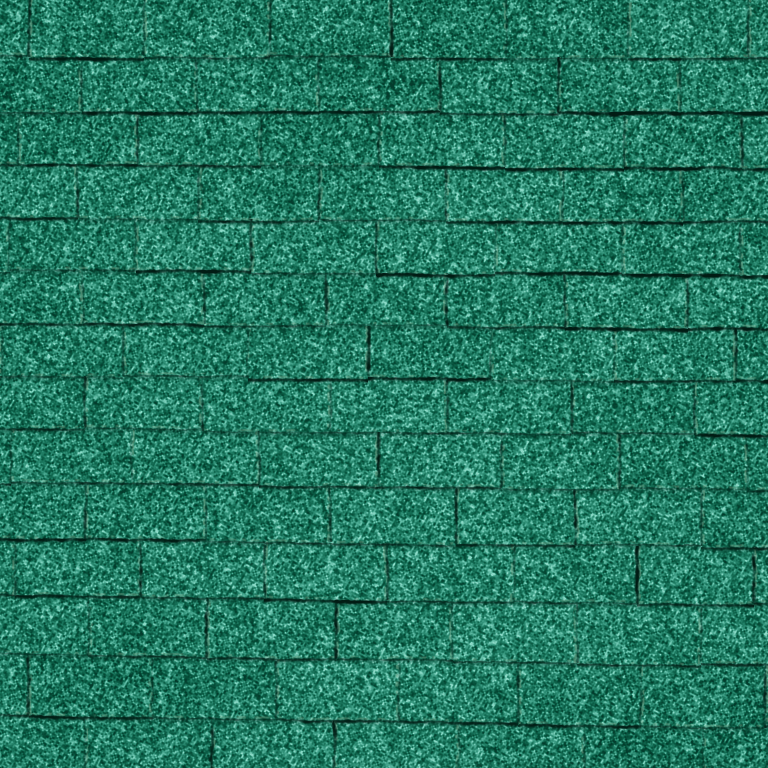
This texture is drawn by a WebGL 2 fragment shader. Its source:

```glsl
#version 300 es
precision highp float;
// Green asphalt shingles: fourteen half-bonded courses of tabs, slightly tilted.
// Each course has uneven shadow lines and worn joints, drawn as soft bands
// over layered value noise that stands for the mineral granules.

uniform vec2 u_resolution;
out vec4 outColor;

const vec3 GRANULE_DARK = vec3(0.01, 0.235, 0.175);
const vec3 GRANULE_LIGHT = vec3(0.40, 0.75, 0.665);
const vec3 SHADOW = vec3(0.005, 0.11, 0.08);
const vec3 WORN_EDGE = vec3(0.50, 0.68, 0.57);
const float COURSES = 14.0;

float hash(vec2 p) {
    vec3 q = fract(vec3(p.xyx) * 0.1031);
    q += dot(q, q.yzx + 33.33);
    return fract((q.x + q.y) * q.z);
}

float valueNoise(vec2 p) {
    vec2 i = floor(p), f = fract(p);
    f = f * f * (3.0 - 2.0 * f);
    return mix(mix(hash(i), hash(i + vec2(1, 0)), f.x),
               mix(hash(i + vec2(0, 1)), hash(i + vec2(1, 1)), f.x), f.y);
}

vec2 rotate(vec2 p, float angle) {
    float c = cos(angle), s = sin(angle);
    return vec2(c * p.x - s * p.y, s * p.x + c * p.y);
}

// Band between two limits, with separate softness at each one.
float band(float v, float lo, float hi, float softLo, float softHi) {
    return smoothstep(lo - softLo, lo + softLo, v) * (1.0 - smoothstep(hi - softHi, hi + softHi, v));
}

// Depth below the top at which a course begins; courses tighten mid-canvas.
float courseTop(float course) {
    float fromMiddle = course - 8.0;
    return course * (0.0698 + 0.000078 * fromMiddle * fromMiddle);
}

// Returns tab index, signed distance to the nearest joint, joint index.
vec3 locateTab(float x, float course) {
    bool odd = mod(course, 2.0) > 0.5;
    float start = odd ? 0.101 + 0.0011 * course : 0.004 + 0.0052 * abs(course - 6.0);
    float width = 0.157 + 0.0003 * course;
    float u = (x - start) / width;
    float joint = floor(u + 0.5);
    float offset = u - joint - 0.06 * (hash(vec2(joint + 20.0, course + 3.0)) - 0.5);
    return vec3(joint - step(offset, 0.0), offset * width, joint);
}

// Shadow (x) and worn rim (y) along the lower edge of the course above.
vec2 courseShadow(vec2 p, float course, float soft) {
    vec2 id = vec2(locateTab(p.x, course - 1.0).x + 40.0, course + 11.0);
    float lower = smoothstep(0.62, 0.85, p.y);
    float weight = hash(id) * mix(1.0, 0.75, lower);
    float grit = valueNoise(p * 260.0 + 3.0) - 0.5;
    float y = p.y - courseTop(course) - 0.004 * (hash(id + 57.0) - 0.5) + 0.0014 * grit;
    y += 0.0018 * (valueNoise(vec2(p.x * 30.0, course * 9.0)) - 0.5);
    float ragged = valueNoise(vec2(p.x * 75.0, course * 17.0));
    float thickness = mix(0.0014, 0.0042, weight) * mix(0.7, 1.2, ragged);
    float dark = band(y, -0.0006, thickness, soft + 0.0003, soft + 0.0012);
    dark *= mix(0.55, 1.1, weight) * mix(0.65, 1.15, ragged);
    float halo = 0.2 * band(y, -0.001, 0.005, 0.002, 0.003);
    float rim = band(y, -0.0040, -0.0012, soft, soft) * smoothstep(0.45, 0.8, valueNoise(p * 170.0));
    return vec2(clamp(max(dark, halo), 0.0, 1.0), rim * 0.4) * step(0.5, course);
}

// Shadow (x) and worn rim (y) of the vertical slot between tabs.
vec2 jointShadow(vec2 p, float course, float soft) {
    vec3 tab = locateTab(p.x, course);
    vec2 id = vec2(tab.z + 71.0, course + 29.0);
    float weight = hash(id);
    float grit = valueNoise(p * 260.0 + 8.0) - 0.5;
    float x = tab.y + 0.0022 * (valueNoise(vec2(p.y * 60.0, id.x * 5.0)) - 0.5) + 0.0016 * grit;
    float ragged = valueNoise(vec2(p.y * 120.0, id.x * 7.0 + course));
    float halfWidth = mix(0.0010, 0.0019, weight) * mix(0.7, 1.2, ragged);
    float dark = band(x, -halfWidth, halfWidth, soft + 0.0008, soft + 0.0008);
    dark *= mix(0.5, 0.95, weight) * mix(0.35, 1.15, ragged);
    float side = hash(id + 13.0) > 0.5 ? 1.0 : -1.0;
    float rim = band(x * side, 0.0014, 0.0042, soft, soft) * smoothstep(0.3, 0.7, valueNoise(p * 180.0 + 9.0));
    return vec2(min(dark, 1.0), rim * 0.5);
}

// Granule tone from 0 (dark) to 1 (light), with a tail of bright sparkles.
float granuleTone(vec2 p) {
    float fine = valueNoise(rotate(p, 0.5) * 430.0) - 0.5;
    float medium = valueNoise(rotate(p, 1.1) * 270.0 + 37.0) - 0.5;
    float clump = valueNoise(rotate(p, 0.8) * 90.0 + 11.0) - 0.5;
    float stain = valueNoise(p * 7.0 + 5.0) - 0.5;
    float grain = 0.86 * fine + 0.60 * medium + 0.14 * clump;
    return 0.485 + grain + 0.35 * (grain * grain - 0.04) + 0.10 * stain;
}

vec3 granuleColor(float tone) {
    float t = clamp(tone, 0.0, 1.2);
    return mix(GRANULE_DARK, GRANULE_LIGHT, vec3(pow(t, 1.75), t, pow(t, 1.16)));
}

void main() {
    vec2 uv = gl_FragCoord.xy / u_resolution;
    float soft = 0.8 / u_resolution.y;

    // Measure down the roof, with courses sinking towards the right.
    vec2 p = vec2(uv.x, (1.0 - uv.y) / (1.0 + 0.016 * uv.x));
    float course = 0.0;
    for (float k = 1.0; k < COURSES; k++) course += step(courseTop(k), p.y);

    // Granules, with slight differences between tabs and dimmer corners.
    float tab = locateTab(p.x, course).x;
    float tone = granuleTone(uv) + 0.06 * (hash(vec2(tab + 9.0, course + 83.0)) - 0.5);
    tone += 0.045 - 0.20 * dot(uv - 0.5, uv - 0.5);
    vec3 color = granuleColor(tone);

    // Joints first, then the course shadows above and below.
    vec2 slot = jointShadow(p, course, soft);
    vec2 eave = max(courseShadow(p, course, soft), courseShadow(p, course + 1.0, soft));
    color = mix(color, WORN_EDGE, max(slot.y, eave.y));
    color = mix(color, SHADOW, max(slot.x, eave.x));
    outColor = vec4(color, 1.0);
}
```
